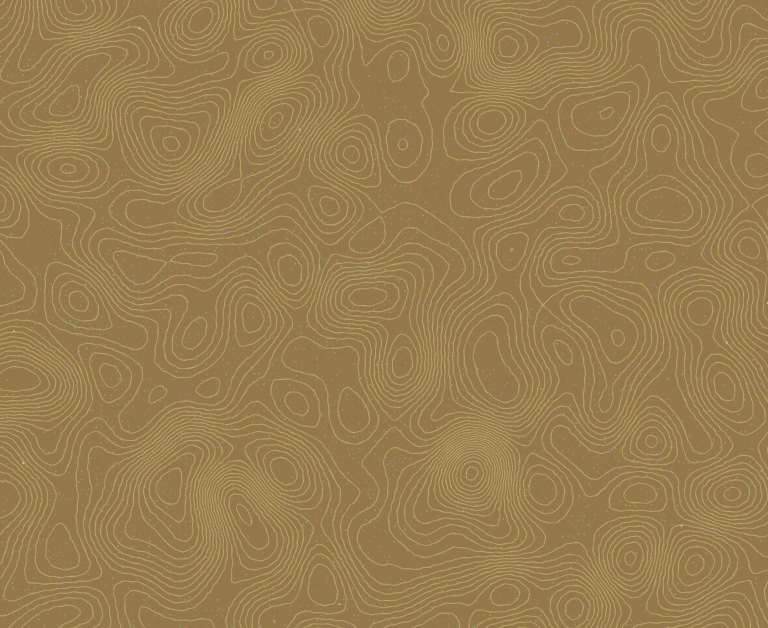
This pattern is drawn by a Shadertoy shader. Its source:

```glsl
// Topographic contour lines over an ochre ground with faint coloured dust.
// The relief sums smooth bumps at jittered cell points (cellular noise) and
// carries its exact gradient, so every contour keeps an even stroke width.

const vec3 GROUND = vec3(0.575, 0.475, 0.29);
const vec3 LINE = vec3(0.70, 0.62, 0.395);
const vec3 PALE = vec3(0.86, 0.80, 0.62);

const float RELIEF_CELLS = 16.0;    // bumps per canvas height
const float BROAD_WEIGHT = 0.8;     // share of the half-frequency relief
const float LEVELS = 5.3;           // contours per unit of elevation
const float LINE_WIDTH = 0.0018;    // stroke width in canvas heights
const float LINE_WOBBLE = 0.0006;   // unsteadiness of the pen
const float LINE_FADE = 0.25;       // uneven ink along the stroke
const float MIN_SLOPE = 8.0;        // keeps flat summits from flooding

const float DUST_CELLS = 120.0;     // dust cells per canvas height
const float DUST_DENSITY = 0.40;
const float DUST_RADIUS = 0.0012;
const float FLECK_CELLS = 16.0;     // rare, larger pale flecks
const float FLECK_DENSITY = 0.03;
const float FLECK_RADIUS = 0.0020;

vec3 hash3(vec2 p) {
    vec3 q = fract(p.xyx * vec3(0.1031, 0.1030, 0.0973));
    q += dot(q, q.yxz + 33.33);
    return fract((q.xxy + q.yzz) * q.zyx);
}

// Elevation in x, its gradient in yz.
vec3 bumps(vec2 p) {
    vec2 cell = floor(p);
    vec3 sum = vec3(0.0);
    for (int j = -2; j <= 2; j++) {
        for (int i = -2; i <= 2; i++) {
            vec2 id = cell + vec2(i, j);
            vec3 rnd = hash3(id + 71.0);
            vec2 d = p - id - rnd.xy;
            float q = max(1.0 - dot(d, d) * 0.25, 0.0);
            float q4 = q * q * q * q;
            sum += (2.0 * rnd.z - 1.0) * vec3(q4 * q, -2.5 * q4 * d);
        }
    }
    return sum;
}

vec3 relief(vec2 p) {
    vec3 fine = bumps(p);
    vec3 broad = bumps(p * 0.5 + 40.3);
    return fine + BROAD_WEIGHT * broad * vec3(1.0, 0.5, 0.5);
}

// Coverage of a stroke or disc edge, smoothed over one pixel.
float cover(float dist, float radius, float pixel) {
    return clamp(0.5 + (radius - dist) / pixel, 0.0, 1.0);
}

float contours(vec2 uv, float pixel) {
    vec2 sway = sin(uv.yx * 270.0 + 2.0 * sin(uv * 190.0));
    vec3 r = relief((uv + LINE_WOBBLE * sway) * RELIEF_CELLS) * LEVELS;
    float slope = max(length(r.yz) * RELIEF_CELLS, MIN_SLOPE);
    float dist = abs(fract(r.x) - 0.5) / slope;
    float ink = sin(uv.x * 610.0 + 3.0 * sin(uv.y * 230.0))
              * sin(uv.y * 570.0 + 3.0 * sin(uv.x * 250.0));
    return cover(dist, 0.5 * LINE_WIDTH, pixel) * (1.0 + LINE_FADE * ink);
}

// One layer of dust: tint in rgb, opacity in a.
vec4 dust(vec2 uv, float seed, float density, float pixel) {
    vec2 p = uv * DUST_CELLS;
    vec2 id = floor(p) + seed;
    vec3 rnd = hash3(id);
    vec3 kind = hash3(id + 311.0);
    vec2 center = 0.3 + 0.4 * rnd.xy;
    float dist = length(fract(p) - center) / DUST_CELLS;
    float strength = 0.2 + 0.8 * kind.y * kind.y * kind.y;
    vec3 tint = vec3(0.67, 0.55, 0.47)
              + 0.15 * cos(6.2832 * (kind.x + vec3(0.0, 0.37, 0.67)));
    return vec4(tint, step(rnd.z, density) * strength
              * cover(dist, DUST_RADIUS, pixel));
}

// Small pale ovals, each turned its own way.
float flecks(vec2 uv, float pixel) {
    vec2 p = uv * FLECK_CELLS;
    vec3 rnd = hash3(floor(p) + 523.0);
    vec2 d = (fract(p) - 0.2 - 0.6 * rnd.xy) / FLECK_CELLS;
    float angle = 6.2832 * rnd.x;
    float across = dot(d, vec2(cos(angle), sin(angle)));
    float dist = length(vec2(length(d), across));
    return step(rnd.z, FLECK_DENSITY) * cover(dist, FLECK_RADIUS, pixel);
}

void mainImage(out vec4 fragColor, in vec2 fragCoord) {
    float pixel = 1.0 / iResolution.y;
    vec2 uv = fragCoord * pixel;

    vec3 color = mix(GROUND, LINE, contours(uv, pixel));

    // Dust gathers in drifting patches, on two differently turned grids.
    float patches = sin(uv.x * 9.0 + 2.0 * sin(uv.y * 6.0))
                  * sin(uv.y * 11.0 + 2.0 * sin(uv.x * 7.0));
    float density = DUST_DENSITY * (1.0 + 0.5 * patches);
    mat2 turn = mat2(0.8, 0.6, -0.6, 0.8);
    vec4 first = dust(uv, 17.0, density, pixel);
    vec4 second = dust(turn * uv + 3.0, 211.0, density, pixel);
    color = mix(color, first.rgb, first.a);
    color = mix(color, second.rgb, second.a);

    color = mix(color, PALE, 0.75 * flecks(uv, pixel));
    fragColor = vec4(color, 1.0);
}
```
